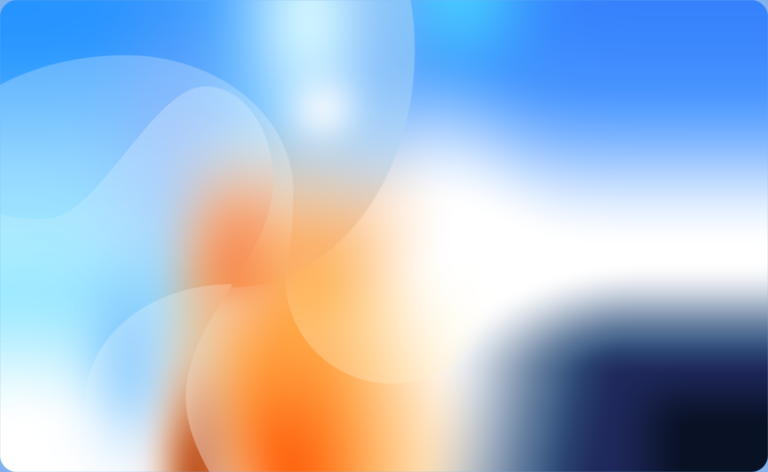
A Shadertoy shader for this background:

```glsl
// Soft sky-to-ember colour field with a dark corner, overlaid by translucent curved ribbons.

const float HEIGHT = 4.7;            // canvas height in scene units
const float CORNER_RADIUS = 0.17;
const float RIBBON_ALPHA = 0.24;
const float HEAD_ALPHA = 0.24;
const float SHADE_ALPHA = 0.5;
const float FOOT_ALPHA = 0.34;
const float LOBE_ALPHA = 0.24;
const float PETAL_ALPHA = 0.3;

const vec3 WHITE = vec3(1.0);
const vec3 AZURE = vec3(0.15, 0.58, 1.0);
const vec3 AQUA = vec3(0.6, 0.91, 1.0);
const vec3 CYAN = vec3(0.27, 0.8, 1.0);
const vec3 PALE = vec3(0.8, 0.95, 1.0);
const vec3 PERIWINKLE = vec3(0.42, 0.62, 0.98);
const vec3 SOFT_BLUE = vec3(0.5, 0.78, 1.0);
const vec3 SKY_LOW = vec3(0.3, 0.6, 1.0);
const vec3 SKY_HIGH = vec3(0.21, 0.51, 0.99);
const vec3 PEACH = vec3(1.0, 0.76, 0.56);
const vec3 AMBER = vec3(1.0, 0.7, 0.31);
const vec3 EMBER = vec3(0.96, 0.52, 0.31);
const vec3 FLAME = vec3(1.0, 0.38, 0.05);
const vec3 RUST = vec3(0.73, 0.3, 0.1);
const vec3 STEEL = vec3(0.2, 0.33, 0.5);
const vec3 INDIGO = vec3(0.12, 0.16, 0.36);
const vec3 INK = vec3(0.03, 0.06, 0.13);
const vec3 SHADE_COOL = vec3(0.68, 0.84, 0.96);
const vec3 SHADE_WARM = vec3(0.97, 0.68, 0.42);
const vec3 CREAM = vec3(1.0, 0.95, 0.8);
const vec3 OUTSIDE = vec3(0.5, 0.7, 0.93);

// Smooth 0..1 step that may run in either direction
float ramp(float from, float to, float x) {
    float t = clamp((x - from) / (to - from), 0.0, 1.0);
    return t * t * (3.0 - 2.0 * t);
}

float glow(vec2 p, vec2 centre, vec2 radius) {
    vec2 q = (p - centre) / radius;
    return exp(-dot(q, q));
}

// Approximate distance inside an ellipse, positive within
float ellipse(vec2 p, vec2 centre, vec2 radius) {
    return min(radius.x, radius.y) * (1.0 - length((p - centre) / radius));
}

vec3 colourField(vec2 p) {
    // Cool sky on the left, blue sky over a white horizon on the right
    vec3 left = mix(WHITE, AQUA, ramp(0.4, 1.9, p.y));
    left = mix(left, AZURE, ramp(2.0, 4.6, p.y));
    left = mix(left, PERIWINKLE, 0.65 * glow(p, vec2(1.75, 3.3), vec2(0.65, 1.4)));
    left = mix(left, SOFT_BLUE, 0.9 * glow(p, vec2(1.3, 1.2), vec2(0.45, 0.8)));
    float lift = 0.4 * exp(-pow((p.x - 4.4) / 0.8, 2.0));
    vec3 sky = mix(SKY_LOW, SKY_HIGH, ramp(3.4, 4.7, p.y));
    vec3 right = mix(WHITE, sky, ramp(2.2, 3.9, p.y - lift));
    vec3 col = mix(left, right, ramp(2.2, 3.8, p.x));
    col = mix(col, CYAN, 0.9 * glow(p, vec2(4.6, 4.8), vec2(0.65, 0.75)));
    col = mix(col, PALE, glow(p, vec2(3.1, 4.5), vec2(0.78, 1.3)));

    // Warm column
    float rightEdge = mix(5.2, 4.6, ramp(0.0, 1.7, p.y));
    float warm = ramp(1.4, 2.5, p.x) * ramp(rightEdge, 3.05, p.x) * ramp(3.75, 2.2, p.y);
    col = mix(col, mix(AMBER, PEACH, ramp(1.5, 2.9, p.y)), warm);
    col = mix(col, EMBER, 0.75 * glow(p, vec2(2.35, 2.1), vec2(0.45, 0.65)));
    col = mix(col, FLAME, 0.95 * glow(p, vec2(2.85, -0.1), vec2(0.68, 1.1)));
    col = mix(col, RUST, 0.9 * glow(p, vec2(1.97, -0.1), vec2(0.34, 1.0)));
    col = mix(col, WHITE, 0.85 * glow(p, vec2(4.75, 1.9), vec2(0.65, 0.6)));
    col = mix(col, WHITE, 0.8 * glow(p, vec2(3.25, 3.6), vec2(0.36, 0.34)));

    // Dark corner
    vec2 away = max(vec2(0.6 * (6.0 + 0.2 * p.y - p.x), p.y - 0.95), 0.0);
    float night = length(away);
    col = mix(col, STEEL, ramp(1.15, 0.2, night));
    col = mix(col, INDIGO, ramp(0.42, 0.0, night));
    return mix(col, INK, 0.95 * ramp(6.0, 6.9, p.x) * ramp(1.15, 0.4, p.y));
}

vec3 addRibbons(vec3 col, vec2 p, float aa) {
    float spine = 2.285 + 0.435 * cos((p.y - 2.9) * 1.46);
    float sweep = ellipse(p, vec2(2.3, 4.2), vec2(1.83, 2.36));

    // Upper sweep, tinted towards its rim
    vec3 shade = mix(SHADE_WARM, SHADE_COOL, ramp(2.2, 3.3, p.y));
    float rim = ramp(1.1, 0.0, sweep) * ramp(2.3, 3.2, p.x);
    col = mix(col, shade, SHADE_ALPHA * rim * ramp(-aa, aa, sweep));

    // Outer ribbon: elliptical crown above a gently bent side
    vec2 crown = vec2(p.x < 1.25 ? 2.0 : 1.67, 1.35);
    float outer = p.y > 2.8 ? ellipse(p, vec2(1.25, 2.8), crown)
                            : 2.92 - 0.11 * pow(2.8 - p.y, 2.0) - p.x;
    col = mix(col, WHITE, RIBBON_ALPHA * ramp(1.7, 3.2, p.y) * ramp(-aa, aa, outer));

    // Inner ribbon: valley, rounded head and curved spine
    float crest = 2.52 + 1.32 * ramp(0.45, 2.05, p.x) + 0.4 * pow(max(0.35 - p.x, 0.0), 2.0);
    vec2 headOffset = vec2(max(p.x - 2.05, 0.0) / 0.67, (p.y - 2.9) / 0.94);
    float side = p.y > 2.9 ? 0.67 * (1.0 - length(headOffset)) : spine - p.x;
    float head = min(crest - p.y, side);
    float heat = ramp(1.5, 2.4, p.x) * ramp(3.4, 2.4, p.y);
    float headFade = mix(0.55, 1.0, ramp(0.4, 1.6, p.x)) * ramp(1.2, 2.6, p.y);
    col = mix(col, mix(WHITE, EMBER, heat), HEAD_ALPHA * headFade * ramp(-aa, aa, head));

    // Lower lobe and foot, on either side of the spine
    float lobe = min(ellipse(p, vec2(2.3, 0.7), vec2(1.45, 1.17)), spine - p.x);
    col = mix(col, WHITE, LOBE_ALPHA * ramp(0.2, 1.3, p.y) * ramp(-aa, aa, lobe));
    float foot = min(p.x - spine, -sweep);
    float footFade = ramp(0.9, 0.0, p.x - spine) * ramp(2.1, 1.5, p.y);
    col = mix(col, WHITE, FOOT_ALPHA * footFade * ramp(-aa, aa, foot));

    // Round petal
    float petal = ellipse(p, vec2(3.9, 1.94), vec2(1.06));
    float petalFade = ramp(2.2, 1.3, p.y) * ramp(5.0, 4.3, p.x);
    return mix(col, CREAM, PETAL_ALPHA * petalFade * ramp(-aa, aa, petal));
}

void mainImage(out vec4 fragColor, in vec2 fragCoord) {
    float unit = HEIGHT / iResolution.y;
    vec2 p = fragCoord * unit;
    vec3 col = addRibbons(colourField(p), p, unit);

    // Rounded frame
    vec2 halfSize = 0.5 * iResolution.xy * unit;
    vec2 q = max(abs(p - halfSize) - halfSize + CORNER_RADIUS, 0.0);
    float frame = ramp(unit, -unit, length(q) - CORNER_RADIUS);
    fragColor = vec4(mix(OUTSIDE, col, frame), 1.0);
}
```
